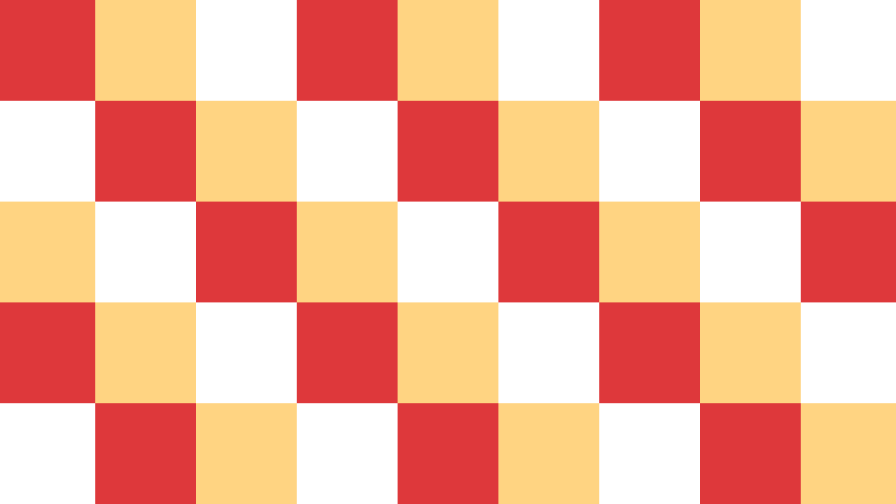
Give the GLSL for this pattern, as a Shadertoy shader.

```glsl
// Flat three-colour checkerboard: five rows of square tiles, centred across,
// with red, cream and white cycling along each row and stepping one tile per row.
// Edges are smoothed by blending the four tiles around the nearest grid corner.

vec3 tileColor(vec2 tile) {
    // The half keeps the cyclic index clear of rounding at its thresholds
    float index = mod(tile.x + tile.y + 2.5, 3.0);
    if (index < 1.0) return vec3(0.87, 0.22, 0.23);
    if (index < 2.0) return vec3(1.0, 0.83, 0.51);
    return vec3(1.0);
}

void mainImage(out vec4 fragColor, in vec2 fragCoord) {
    // Tile units: five tiles fill the height, column 4 sits mid-canvas
    float pixel = 5.0 / iResolution.y;
    vec2 p = vec2(fragCoord.x - 0.5 * iResolution.x, fragCoord.y) * pixel;
    p.x += 4.5;

    // Share of this pixel lying right of and above the nearest corner
    vec2 corner = floor(p + 0.5);
    vec2 cover = clamp((p - corner) / pixel + 0.5, 0.0, 1.0);

    // Area-weighted blend of the adjoining tiles
    vec3 below = mix(tileColor(corner - 1.0),
                     tileColor(corner - vec2(0.0, 1.0)), cover.x);
    vec3 above = mix(tileColor(corner - vec2(1.0, 0.0)),
                     tileColor(corner), cover.x);
    fragColor = vec4(mix(below, above, cover.y), 1.0);
}
```
